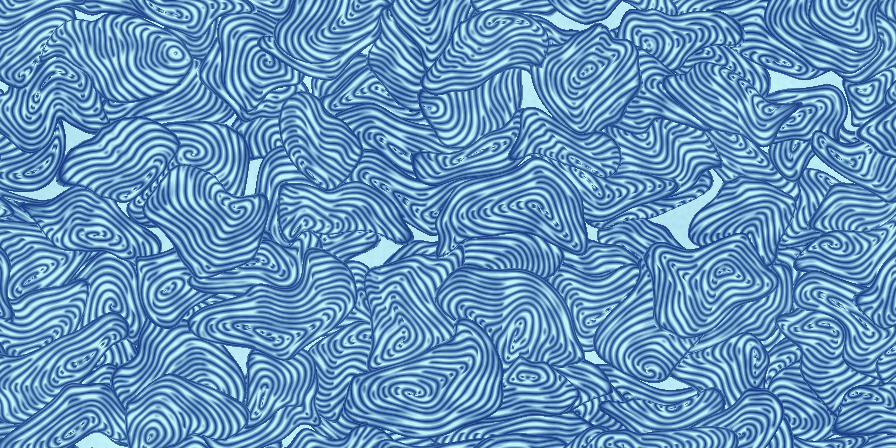
A WebGL 1 fragment shader for this pattern:

```glsl
precision highp float;

uniform vec2 u_resolution;

const vec3 INK = vec3(0.09, 0.22, 0.51);
const vec3 WASH = vec3(0.39, 0.60, 0.77);
const vec3 PALE = vec3(0.76, 0.95, 0.98);
const float TAU = 6.2831853;
const float RINGS = 4.0;            // coarse rings per cell unit
const float LINE_DENSITY = 80.0;    // upper line count per canvas height
const float LINE_REACH = 0.0074;    // soft half width of a stroke
const vec2 CELL = vec2(0.17, 0.12);

vec2 hash2(vec2 p) {
  vec3 h = fract(p.xyx * vec3(0.1031, 0.1030, 0.0973));
  h += dot(h, h.yzx + 33.33);
  return fract((h.xx + h.yz) * h.zy);
}

float gradientDot(vec2 corner, vec2 offset) {
  float angle = TAU * hash2(corner).x;
  return dot(vec2(cos(angle), sin(angle)), offset);
}

float gradientNoise(vec2 p) {
  vec2 i = floor(p), f = fract(p);
  vec2 u = f * f * f * (f * (f * 6.0 - 15.0) + 10.0);
  vec2 e = vec2(1.0, 0.0);
  return mix(
    mix(gradientDot(i, f), gradientDot(i + e, f - e), u.x),
    mix(gradientDot(i + e.yx, f - e.yx), gradientDot(i + 1.0, f - 1.0), u.x),
    u.y);
}

// Pushes the plane sideways, then up and down, into S curves
vec2 shear(vec2 p, float frequency, float amount) {
  p.x += amount * gradientNoise(p * frequency * vec2(0.5, 1.0) + 7.3);
  p.y += amount * gradientNoise(p * frequency * vec2(1.0, 0.5) + 53.1);
  return p;
}

// Bends the plane, then scales it to cell units
vec2 flow(vec2 p) {
  vec2 bent = shear(shear(p, 5.5, 0.11), 11.0, 0.04);
  return bent / CELL + 40.0;
}

// One curved patch: x = depth inside its rim, y = spiral ring phase
vec2 swirl(vec2 q, vec2 id) {
  vec2 place = hash2(id), form = hash2(id + 131.7);
  vec2 bend = hash2(id + 271.3), core = hash2(id + 593.1) - 0.5;
  float angle = 2.6 * (form.x - 0.5);
  float c = cos(angle), s = sin(angle);
  vec2 d = mat2(c, -s, s, c) * (q - id - 0.2 - 0.6 * place);
  d.y += 0.9 * (bend.x - 0.5) * d.x * d.x;
  d *= vec2(0.85, 1.35);
  float depth = mix(0.66, 0.92, form.y) - length(d);
  d -= core * vec2(0.9, 1.1);
  float spin = floor(bend.y * 3.0) - 1.0;
  float turn = atan(d.y, d.x + 0.00001) / TAU;
  return vec2(depth, spin * turn - RINGS * length(d));
}

// Finds the topmost patch: xy = id, z = priority, negative when bare
vec3 topPatch(vec2 q) {
  vec3 top = vec3(floor(q), -1.0);
  for (int j = -1; j <= 1; j++) {
    for (int i = -1; i <= 1; i++) {
      vec2 id = floor(q) + vec2(float(i), float(j));
      float priority = hash2(id + 417.9).x;
      if (priority > top.z && swirl(q, id).x > -0.025) top = vec3(id, priority);
    }
  }
  return top;
}

float phaseStep(float a, float b) {
  float d = b - a;
  return d - floor(d + 0.5);
}

// Lightness around strokes at whole phases, 0 on the stroke
float strokeTone(float phase, float slope, float reach) {
  float away = abs(fract(phase + 0.5) - 0.5) / slope;
  return clamp(away / reach, 0.0, 1.0);
}

// Adds in-between strokes where rings spread apart
float ringTone(float phase, float slope, float reach) {
  float level = max(log2(LINE_DENSITY / slope), 0.0);
  float scale = exp2(floor(level));
  float coarse = strokeTone(phase * scale, slope * scale, reach);
  float fine = strokeTone(phase * scale * 2.0, slope * scale * 2.0, reach);
  return min(coarse, mix(1.0, fine, smoothstep(0.6, 0.85, fract(level))));
}

float swirlTone(vec2 p) {
  vec2 q = flow(p);
  vec3 top = topPatch(q);
  if (top.z < 0.0) return 0.95;
  vec2 here = swirl(q, top.xy);
  vec2 e = vec2(0.0015, 0.0);
  vec2 slope = vec2(
    phaseStep(here.y, swirl(flow(p + e), top.xy).y),
    phaseStep(here.y, swirl(flow(p + e.yx), top.xy).y)) / e.x;
  float steep = max(length(slope), 1.0);
  float reach = LINE_REACH * (1.0 + 0.5 * gradientNoise(p * 24.0));
  float rim = clamp(abs(here.x) * RINGS / steep / reach, 0.0, 1.0);
  return min(rim, ringTone(here.y, steep, reach));
}

void main() {
  vec2 p = gl_FragCoord.xy / u_resolution.y;
  float tone = swirlTone(p);

  // Uneven watercolour wash and faint paper grain
  tone += 0.10 * gradientNoise(p * 5.0 + 11.0) + 0.05 * gradientNoise(p * 90.0);
  tone = clamp(tone + 0.02, 0.0, 1.0);

  vec3 colour = mix(INK, WASH, min(tone * 2.0, 1.0));
  colour = mix(colour, PALE, max(tone * 2.0 - 1.0, 0.0));
  gl_FragColor = vec4(colour, 1.0);
}
```
